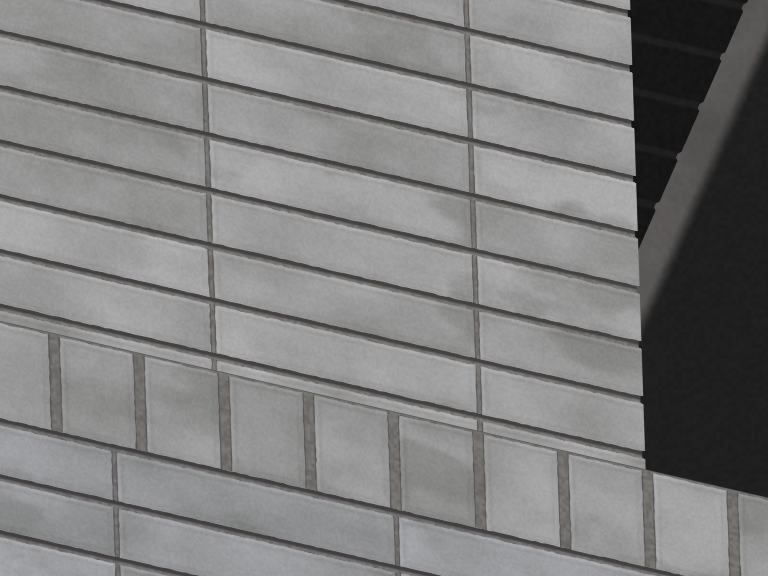
This texture is drawn by a Shadertoy shader. Its source:

```glsl
// Layout, in canvas heights: x runs right, y runs down the wall
const float SLOPE = 0.230;            // fall of the courses
const float LEAN = 0.033;             // tilt of the upright joints
const vec2 WALL_ORIGIN = vec2(0.351, 0.0575);
const vec2 WALL_PITCH = vec2(0.458, 0.0951);
const vec2 SOLDIER_ORIGIN = vec2(0.0743, 0.557);
const vec2 SOLDIER_PITCH = vec2(0.1461, 0.173);
const vec2 LOWER_ORIGIN = vec2(0.172, 0.732);
const vec2 LOWER_PITCH = vec2(0.486, 0.0972);
const vec2 THIN_JOINT = vec2(0.0095, 0.0120);
const vec2 WIDE_JOINT = vec2(0.0200, 0.0080);
const float WALL_END = 1.094;
const float NOTCH = 0.005;            // joint recess at the wall end
const float BEAM_LEFT = 1.299;
const float BEAM_RIGHT = 1.362;
const float BEAM_TILT = 0.44;

// Colours
const vec3 FACE_DARK = vec3(0.545, 0.545, 0.540);
const vec3 FACE_LIGHT = vec3(0.665, 0.665, 0.670);
const vec3 STAIN = vec3(0.500, 0.500, 0.490);
const vec3 MORTAR = vec3(0.455, 0.445, 0.435);
const vec3 SHADOW = vec3(0.265, 0.255, 0.255);
const vec3 NIGHT = vec3(0.120);
const vec3 SOFFIT = vec3(0.085);
const vec3 BEAM = vec3(0.375, 0.365, 0.360);

float hash(vec2 p) {
    vec3 q = fract(p.xyx * vec3(0.1031, 0.1030, 0.0973));
    q += dot(q, q.yzx + 33.33);
    return fract((q.x + q.y) * q.z);
}

float noise(vec2 p) {
    vec2 i = floor(p), f = fract(p);
    f = f * f * (3.0 - 2.0 * f);
    return mix(mix(hash(i), hash(i + vec2(1, 0)), f.x),
               mix(hash(i + vec2(0, 1)), hash(i + vec2(1, 1)), f.x), f.y);
}

float fbm(vec2 p) {
    float sum = 0.0, gain = 0.5;
    for (int i = 0; i < 5; i++) {
        sum += gain * noise(p);
        p = mat2(1.6, 1.2, -1.2, 1.6) * p + 17.3;
        gain *= 0.5;
    }
    return sum;
}

// Stacked bricks: colour in rgb, face coverage in a
vec4 courses(vec2 q, vec2 origin, vec2 pitch, vec2 joint, float seed, float soft) {
    vec2 cell = (q - origin) / pitch;
    vec2 id = floor(cell);
    vec2 past = (cell - id) * pitch;
    vec2 fromJoint = past - pitch * step(0.5 * pitch, past);
    vec2 inset = abs(fromJoint) - 0.5 * joint;
    float edge = min(inset.x, inset.y) + 0.0016 * (noise(q * 110.0) - 0.5);
    float face = smoothstep(-soft, soft, edge);

    // Face: a tone for each brick, clouding, stains and grain
    vec2 local = q + 7.0 * hash(id + seed) + id * 3.1 + seed;
    float cloud = fbm(local * vec2(7.0, 11.0));
    float tone = 0.58 + 0.45 * (hash(id * 1.7 + seed + 4.0) - 0.5) + 1.5 * (cloud - 0.5);
    vec3 brick = mix(FACE_DARK, FACE_LIGHT, clamp(tone, 0.0, 1.0));
    float stain = smoothstep(0.54, 0.72, fbm(local * vec2(5.0, 9.0) + 31.0));
    brick = mix(brick, STAIN, 0.6 * stain);
    brick += 0.035 * (noise(q * 260.0) - 0.5);

    // Worn rim: lit above and left, dull below and right
    float rim = exp(-pow((edge - 0.003) / 0.0022, 2.0));
    float lit = inset.y < inset.x ? sign(fromJoint.y) : 0.6 * sign(fromJoint.x);
    brick += 0.035 * rim * lit;
    brick -= 0.025 * exp(-pow((edge - 0.009) / 0.003, 2.0));

    // Mortar, shaded beneath and beside the bricks
    vec3 bed = MORTAR + 0.09 * (noise(q * 180.0) - 0.5);
    float under = 1.0 - smoothstep(-0.15, 0.30, fromJoint.y / joint.y);
    float beside = 1.0 - smoothstep(0.0, 0.0035, -inset.x);
    float shade = inset.y < 0.0 ? under : 0.6 * beside;
    bed = mix(bed, SHADOW, shade);
    return vec4(mix(bed, brick, face), face);
}

// Dark recess with a slanting beam
vec3 recess(vec2 p, float soft) {
    float across = p.x + BEAM_TILT * p.y;
    float rows = abs(fract((p.y - SLOPE * p.x) / WALL_PITCH.y) - 0.5);
    float seam = smoothstep(0.40, 0.47, rows);
    vec3 soffit = SOFFIT + 0.035 * seam;
    float left = smoothstep(-soft, soft, across - BEAM_LEFT + 0.005 * seam);
    float right = smoothstep(-0.016, 0.016, across - BEAM_RIGHT);
    vec3 beam = BEAM * (0.92 + 0.2 * (fbm(p * 14.0) - 0.5));
    vec3 color = mix(soffit, mix(beam, NIGHT, right), left);
    return color + 0.02 * (noise(p * 150.0) - 0.5);
}

void mainImage(out vec4 fragColor, in vec2 fragCoord) {
    vec2 p = fragCoord / iResolution.y;
    p.y = 1.0 - p.y;
    float soft = max(0.0012, 0.7 / iResolution.y);
    vec2 q = vec2(p.x - LEAN * p.y, p.y - SLOPE * p.x);

    vec4 wall = courses(q, WALL_ORIGIN, WALL_PITCH, THIN_JOINT, 3.0, soft);
    vec4 soldiers = courses(q, SOLDIER_ORIGIN, SOLDIER_PITCH, WIDE_JOINT, 11.0, soft);
    vec4 lower = courses(q, LOWER_ORIGIN, LOWER_PITCH, THIN_JOINT, 23.0, soft);

    float wallEnd = WALL_END - NOTCH * (1.0 - wall.a);
    vec3 color = mix(wall.rgb, recess(p, soft), smoothstep(-soft, soft, q.x - wallEnd));
    color = mix(color, soldiers.rgb * 0.97, smoothstep(-soft, soft, q.y - SOLDIER_ORIGIN.y));
    vec3 cool = lower.rgb * vec3(0.97, 0.975, 0.99);
    color = mix(color, cool, smoothstep(-soft, soft, q.y - LOWER_ORIGIN.y + 0.5 * THIN_JOINT.y));
    fragColor = vec4(color, 1.0);
}
```
